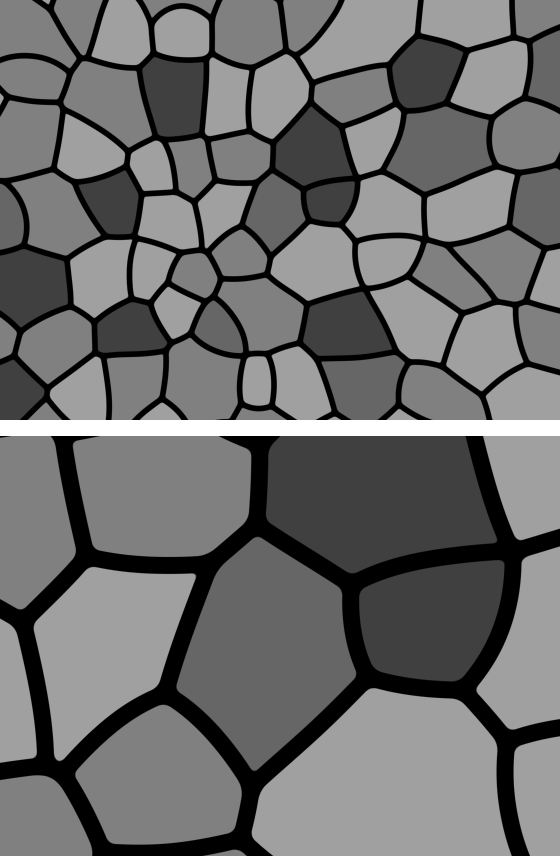
Top: the whole. Bottom: its middle third, enlarged.
Give the GLSL for this texture, as a Shadertoy shader.

```glsl
// Irregular grey paving cells with curved black outlines, finest left of centre.

#define FOCUS vec2(0.50, 0.43)   // where the cells are smallest
#define DENSITY 8.7              // cells per unit height at the focus
#define SPREAD 0.45              // growth of the cells away from the focus
#define JITTER 0.66              // irregularity of the cell sites
#define BULGE 0.27               // strength of the curved borders
#define WOBBLE 0.016             // hand-drawn wander of the lines
#define WOBBLE_FREQ 5.5
#define LINE_WIDTH 0.0135
#define CORNER 0.005             // rounding where lines meet
#define SEED 17.0

const vec3 LIGHT = vec3(0.627);
const vec3 MID = vec3(0.502);
const vec3 DIM = vec3(0.400);
const vec3 DARK = vec3(0.251);

vec3 hash3(vec2 id) {
    vec3 h = fract((id.xyx + SEED) * vec3(0.1031, 0.1030, 0.0973));
    h += dot(h, h.yxz + 33.33);
    return fract((h.xxy + h.yzz) * h.zyx);
}

// Gradient noise, about -0.7 to 0.7
float cornerSlope(vec2 cell, vec2 offset) {
    float angle = 6.2832 * hash3(cell).x;
    return dot(vec2(cos(angle), sin(angle)), offset);
}

float gradientNoise(vec2 p) {
    vec2 i = floor(p), f = p - i;
    vec2 u = f * f * f * (f * (f * 6.0 - 15.0) + 10.0);
    vec2 e = vec2(1.0, 0.0);
    return mix(mix(cornerSlope(i, f), cornerSlope(i + e.xy, f - e.xy), u.x),
               mix(cornerSlope(i + e.yx, f - e.yx), cornerSlope(i + e.xx, f - e.xx), u.x), u.y);
}

// Canvas position to cell space: wandering lines, then a radial stretch
vec2 toCellSpace(vec2 p) {
    vec2 n = p * WOBBLE_FREQ;
    p += WOBBLE * vec2(gradientNoise(n), gradientNoise(n + 41.7));
    vec2 v = p - FOCUS;
    return v * DENSITY / (1.0 + SPREAD * length(v));
}

// Jittered site on staggered rows (xy) and its weight (z)
vec3 siteOf(vec2 id) {
    vec3 h = hash3(id);
    vec2 site = id + 0.5 + JITTER * (h.xy - 0.5);
    site.x += 0.5 * mod(id.y, 2.0) - 0.25;
    return vec3(site, 1.0 + BULGE * (2.0 * h.z - 1.0));
}

// Weighted distance to a site (x) and its gradient (yz)
vec3 siteField(vec2 q, vec3 site) {
    vec2 v = q - site.xy;
    float d = max(length(v), 1e-4);
    return vec3(d, v / d) / site.z;
}

float smoothMin(float a, float b, float k) {
    float h = max(k - abs(a - b), 0.0) / k;
    return min(a, b) - 0.25 * h * h * k;
}

// Evenly spread tone choice, so neighbours mostly differ
vec3 cellTone(vec2 id) {
    float t = fract(dot(id, vec2(0.7549, 0.5698)) + 0.16 * hash3(id + 7.0).x);
    if (t < 0.415) return LIGHT;
    if (t < 0.545) return DARK;
    return t < 0.90 ? MID : DIM;
}

void mainImage(out vec4 fragColor, in vec2 fragCoord) {
    vec2 p = fragCoord / iResolution.y;
    float pixel = 1.0 / iResolution.y;

    // Local stretch of the mapping keeps the line width constant
    vec2 q = toCellSpace(p);
    vec2 e = vec2(0.001, 0.0);
    vec2 stretchX = (toCellSpace(p + e.xy) - q) / e.x;
    vec2 stretchY = (toCellSpace(p + e.yx) - q) / e.x;

    // Find the owning cell
    vec2 base = floor(q), owner = base;
    vec3 nearest = vec3(1e3, 0.0, 0.0);
    for (int j = -2; j <= 2; j++)
    for (int i = -2; i <= 2; i++) {
        vec2 id = base + vec2(i, j);
        vec3 field = siteField(q, siteOf(id));
        if (field.x < nearest.x) { nearest = field; owner = id; }
    }

    // Distance to the closest curved border, in canvas units
    float border = 1.0;
    for (int j = -2; j <= 2; j++)
    for (int i = -2; i <= 2; i++) {
        vec2 id = base + vec2(i, j);
        if (id == owner) continue;
        vec3 gap = siteField(q, siteOf(id)) - nearest;
        vec2 slope = vec2(dot(stretchX, gap.yz), dot(stretchY, gap.yz));
        border = smoothMin(border, gap.x / max(length(slope), 1e-3), CORNER);
    }

    float fill = smoothstep(-0.75 * pixel, 0.75 * pixel, border - 0.5 * LINE_WIDTH);
    fragColor = vec4(cellTone(owner) * fill, 1.0);
}
```
